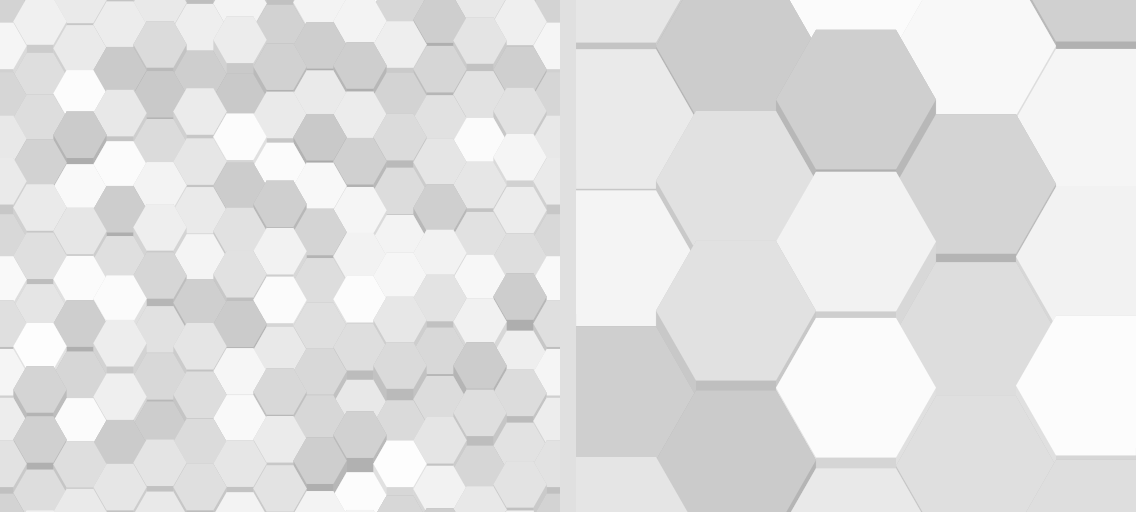
Left, the full canvas; right, a detail of the centre.
This pattern is drawn by a Shadertoy shader. Its source:

```glsl
// Seamless field of raised grey hexagonal columns, 14 across and 11 down, seen slightly from above

const float ROW = 1.7320508; // height of a hexagon with circumradius 1

// Three random values per cell, without sine
vec3 hash32(vec2 cell) {
    vec3 q = fract(cell.xyx * vec3(0.1031, 0.1030, 0.0973) + 0.37);
    q += dot(q, q.yxz + 33.33);
    return fract((q.xxy + q.yzz) * q.zyx);
}

// Signed distance to a flat-topped hexagon
float hexagon(vec2 p) {
    p = abs(p);
    return max(p.y, dot(p, vec2(0.8660254, 0.5))) - 0.5 * ROW;
}

// The hexagon swept downwards, which adds its side walls
float prism(vec2 p, float depth) {
    return hexagon(vec2(p.x, p.y + clamp(-p.y, 0.0, depth)));
}

float coverage(float d, float pixel) {
    return clamp(0.5 - d / pixel, 0.0, 1.0);
}

void mainImage(out vec4 fragColor, in vec2 fragCoord) {
    vec2 p = fragCoord / iResolution.xy * vec2(14.0 * 1.5, 11.0 * ROW);
    float pixel = 21.0 / iResolution.x;
    vec2 nearest = floor(p / vec2(1.5, 0.5 * ROW) + 0.5);
    float shade = 0.85;

    // Paint from back (top) to front (bottom), in steps of half a row
    for (int j = 4; j >= -3; j--) {
        for (int i = -1; i <= 1; i++) {
            vec2 cell = nearest + vec2(i, j);
            if (mod(cell.x + cell.y, 2.0) > 0.5) continue;

            // Wrapped cell index keeps the tile seamless
            vec3 rnd = hash32(mod(cell, vec2(14.0, 22.0)));
            float lift = (rnd.x + rnd.y - 1.0) * 0.3;
            float face = mix(0.785, 0.995, rnd.z);
            vec2 local = p - cell * vec2(1.5, 0.5 * ROW) - vec2(0.0, lift);

            // Front wall is darker than the two slanted walls
            float front = coverage(abs(local.x) - 0.5, pixel);
            float wall = face * mix(0.89, 0.85, front);
            shade = mix(shade, wall, coverage(prism(local, 1.0), pixel));
            shade = mix(shade, face, coverage(hexagon(local), pixel));
        }
    }
    fragColor = vec4(vec3(shade), 1.0);
}
```
